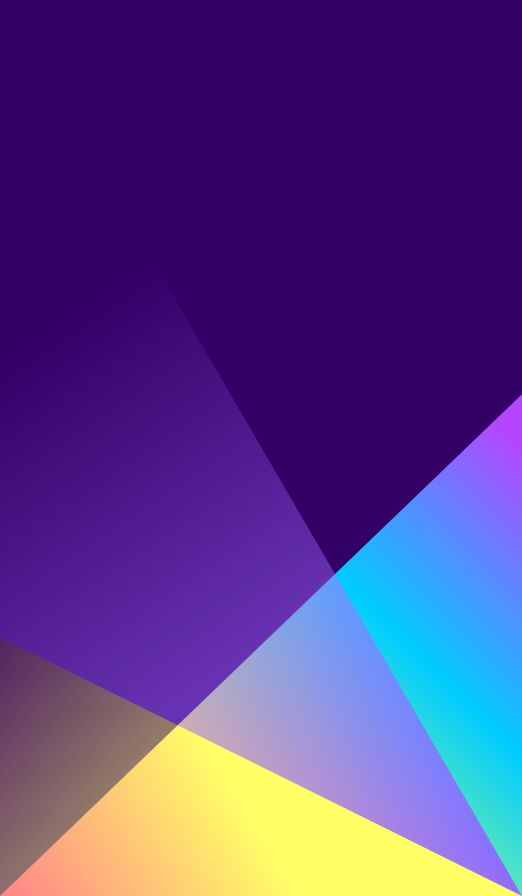
Write a Shadertoy shader that draws this background.

```glsl
// Draws a dark violet field crossed by three straight edges that bound bright gradient facets.

// Layout: x runs 0..ASPECT, y runs 0..1
const float ASPECT = 0.582;
const vec2 CORNER_LEFT  = vec2(0.0, 0.0);
const vec2 CORNER_RIGHT = vec2(ASPECT, 0.0);
const vec2 RISE_END     = vec2(ASPECT, 0.560);  // rising diagonal, from the left corner
const vec2 SLOPE_START  = vec2(0.0, 0.289);     // shallow slope, to the right corner
const vec2 BEAM_TOP     = vec2(0.1693, 0.711);  // steep edge, to the right corner
const vec2 CROSS_LOW    = vec2(0.199, 0.1914);  // diagonal meets slope
const vec2 CROSS_HIGH   = vec2(0.3735, 0.3594); // diagonal meets steep edge

// Gradient axes
const vec2 GLOW_DIR  = vec2(0.56, -0.83);
const float GLOW_LENGTH = 0.425;
const vec2 AQUA_DIR  = vec2(0.7, 0.714);
const vec2 WARM_DIR  = vec2(0.85, 0.52);
const float WARM_START = 0.015;
const float WARM_END   = 0.285;

// Colours
const vec3 NIGHT  = vec3(0.200, 0.000, 0.400);
const vec3 VIOLET = vec3(0.405, 0.195, 0.695);
const vec3 MINT   = vec3(0.340, 0.900, 0.750);
const vec3 CYAN   = vec3(0.000, 0.800, 1.000);
const vec3 ORCHID = vec3(0.710, 0.270, 1.000);
const vec3 SALMON = vec3(1.000, 0.540, 0.530);
const vec3 YELLOW = vec3(1.000, 1.000, 0.400);
const vec3 ROSE   = vec3(0.800, 0.680, 0.700);
const vec3 SKY    = vec3(0.360, 0.620, 1.000);
const vec3 IRIS   = vec3(0.570, 0.410, 1.000);
const vec3 PLUM   = vec3(0.320, 0.140, 0.380);
const vec3 SAND   = vec3(0.580, 0.490, 0.410);
const vec3 TAUPE  = vec3(0.560, 0.440, 0.420);

float cross2(vec2 a, vec2 b) { return a.x * b.y - a.y * b.x; }

// Smooth coverage of the half plane to the right of the line a -> b
float rightOf(vec2 p, vec2 a, vec2 b, float pixel) {
    float d = cross2(p - a, normalize(b - a));
    return smoothstep(-0.7 * pixel, 0.7 * pixel, d);
}

// Linear blend of three colours placed at the corners of a triangle
vec3 cornerBlend(vec2 p, vec2 a, vec2 b, vec2 c, vec3 colA, vec3 colB, vec3 colC) {
    float area = cross2(b - a, c - a);
    float wb = cross2(p - a, c - a) / area;
    float wc = cross2(b - a, p - a) / area;
    return colA * (1.0 - wb - wc) + colB * wb + colC * wc;
}

void mainImage(out vec4 fragColor, in vec2 fragCoord) {
    vec2 p = fragCoord / iResolution.xy * vec2(ASPECT, 1.0);
    float pixel = max(ASPECT / iResolution.x, 1.0 / iResolution.y);

    // Coverage of the three half planes
    float belowRise  = rightOf(p, CORNER_LEFT, RISE_END, pixel);
    float belowSlope = rightOf(p, SLOPE_START, CORNER_RIGHT, pixel);
    float insideBeam = rightOf(p, CORNER_RIGHT, BEAM_TOP, pixel);
    insideBeam = 1.0 - insideBeam;

    // Facets above the diagonal
    float glow = clamp(dot(p - BEAM_TOP, GLOW_DIR) / GLOW_LENGTH, 0.0, 1.0);
    vec3 beam = mix(NIGHT, VIOLET, glow);
    vec3 dusk = cornerBlend(p, SLOPE_START, CROSS_LOW, CORNER_LEFT, PLUM, SAND, TAUPE);
    vec3 upper = mix(mix(NIGHT, beam, insideBeam), dusk, belowSlope);

    // Facets below the diagonal
    float s = dot(p - CROSS_HIGH, AQUA_DIR);
    vec3 aqua = mix(CYAN, ORCHID, clamp(s / 0.25, 0.0, 1.0));
    aqua = mix(aqua, MINT, clamp(-s / 0.11, 0.0, 1.0));
    vec3 prism = cornerBlend(p, CROSS_LOW, CROSS_HIGH, CORNER_RIGHT, ROSE, SKY, IRIS);
    float warmth = clamp((dot(p, WARM_DIR) - WARM_START) / (WARM_END - WARM_START), 0.0, 1.0);
    vec3 warm = mix(SALMON, YELLOW, warmth);
    vec3 lower = mix(mix(aqua, prism, insideBeam), warm, belowSlope);

    fragColor = vec4(clamp(mix(upper, lower, belowRise), 0.0, 1.0), 1.0);
}
```
